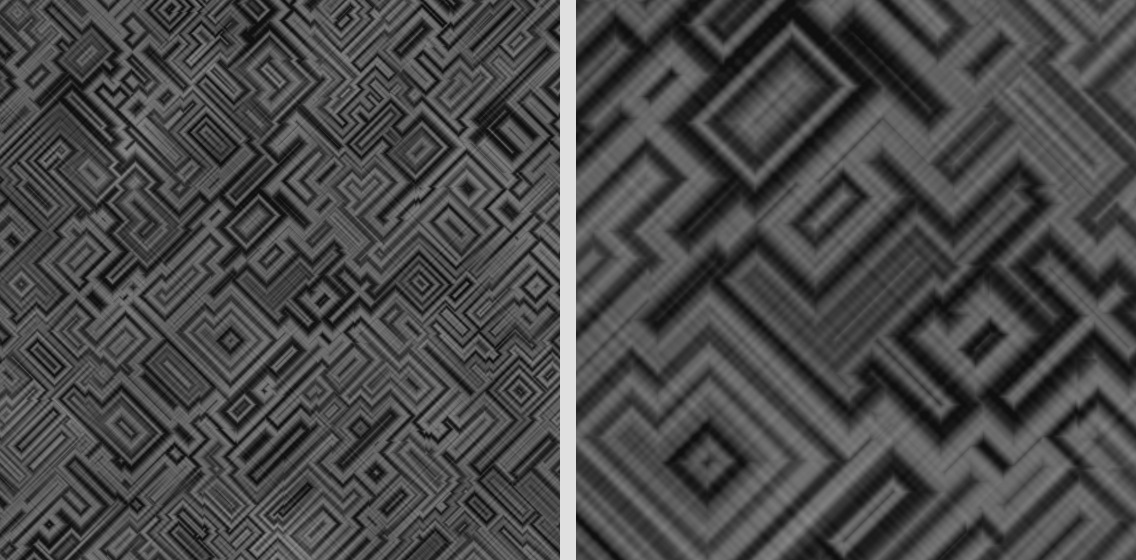
Left, the full canvas; right, a detail of the centre.
Write a Shadertoy shader that draws this pattern.

```glsl
#define LARGE_CELL 0.150
#define MEDIUM_CELL 0.125
#define SMALL_CELL 0.095
#define WIDE_PERIOD 0.0200
#define FINE_PERIOD 0.0125
#define WEAVE_SIZE 0.0042
#define BASE_GRAY 0.275
#define LINE_CONTRAST 0.155
#define BAND_CONTRAST 0.30
#define WEAVE_CONTRAST 0.10
#define REGION_CONTRAST 0.10

const float TAU = 6.2831853;

vec2 hash2(vec2 p) {
    vec3 q = fract(p.xyx * vec3(0.1031, 0.1030, 0.0973));
    q += dot(q, q.yzx + 33.33);
    return fract((q.xx + q.yz) * q.zy);
}

// Gradient noise along a line
float noise1(float x, float seed) {
    float i = floor(x), f = x - i;
    float g0 = hash2(vec2(i, seed)).x * 2.0 - 1.0;
    float g1 = hash2(vec2(i + 1.0, seed)).x * 2.0 - 1.0;
    float fade = f * f * f * (f * (f * 6.0 - 15.0) + 10.0);
    return mix(g0 * f, g1 * (f - 1.0), fade);
}

float slope(vec2 corner, vec2 offset) {
    return dot(hash2(corner) * 2.0 - 1.0, offset);
}

// Gradient noise in the plane
float noise2(vec2 p) {
    vec2 i = floor(p), f = p - i, e = vec2(1.0, 0.0);
    vec2 fade = f * f * f * (f * (f * 6.0 - 15.0) + 10.0);
    float low = mix(slope(i, f), slope(i + e, f - e), fade.x);
    float high = mix(slope(i + e.yx, f - e.yx), slope(i + 1.0, f - 1.0), fade.x);
    return mix(low, high, fade.y);
}

// Square-cornered distance to the nearest of many scattered rectangles
float rectangles(vec2 p, float cellSize, float seed) {
    p /= cellSize;
    vec2 home = floor(p);
    float nearest = 10.0;
    for (int y = -2; y <= 2; y++)
    for (int x = -2; x <= 2; x++) {
        vec2 cell = home + vec2(x, y);
        vec2 center = cell + hash2(cell + seed);
        vec2 h = hash2(cell + seed + 57.0);
        vec2 halfSize = mix(vec2(0.08), vec2(0.75), h * h);
        vec2 d = abs(p - center) - halfSize;
        nearest = min(nearest, max(d.x, d.y));
    }
    return nearest * cellSize;
}

// Unions and cuts keep every contour parallel to the two axes
float maze(vec2 p) {
    float solid = rectangles(p, LARGE_CELL, 11.0);
    float cut = rectangles(p, MEDIUM_CELL, 131.0);
    float detail = rectangles(p, SMALL_CELL, 251.0);
    return min(max(solid, -cut), detail + 0.008);
}

void mainImage(out vec4 fragColor, in vec2 fragCoord) {
    vec2 uv = fragCoord / iResolution.y;
    vec2 p = vec2(uv.x + uv.y, uv.y - uv.x) * 0.70711;
    float level = maze(p);

    // Nested outlines, wide or fine depending on the region
    float wide = sin(TAU * level / WIDE_PERIOD + 4.0 * noise1(level / 0.017, 3.0));
    float fine = sin(TAU * level / FINE_PERIOD + 4.0 * noise1(level / 0.013, 8.0) + 1.0);
    float region = smoothstep(-0.25, 0.4, noise2(p * 5.0 + 20.0));
    float lines = mix(wide, fine, region);

    // Broad tonal bands and a faint woven grain
    float bands = noise1(level / 0.024, 17.0);
    float weave = noise1(p.x / WEAVE_SIZE, 29.0) + noise1(p.y / WEAVE_SIZE, 41.0);
    float shade = noise2(p * 7.0 + 60.0);

    float gray = BASE_GRAY + LINE_CONTRAST * lines + BAND_CONTRAST * bands
               + WEAVE_CONTRAST * weave + REGION_CONTRAST * shade;
    fragColor = vec4(vec3(clamp(gray, 0.06, 0.60)), 1.0);
}
```
